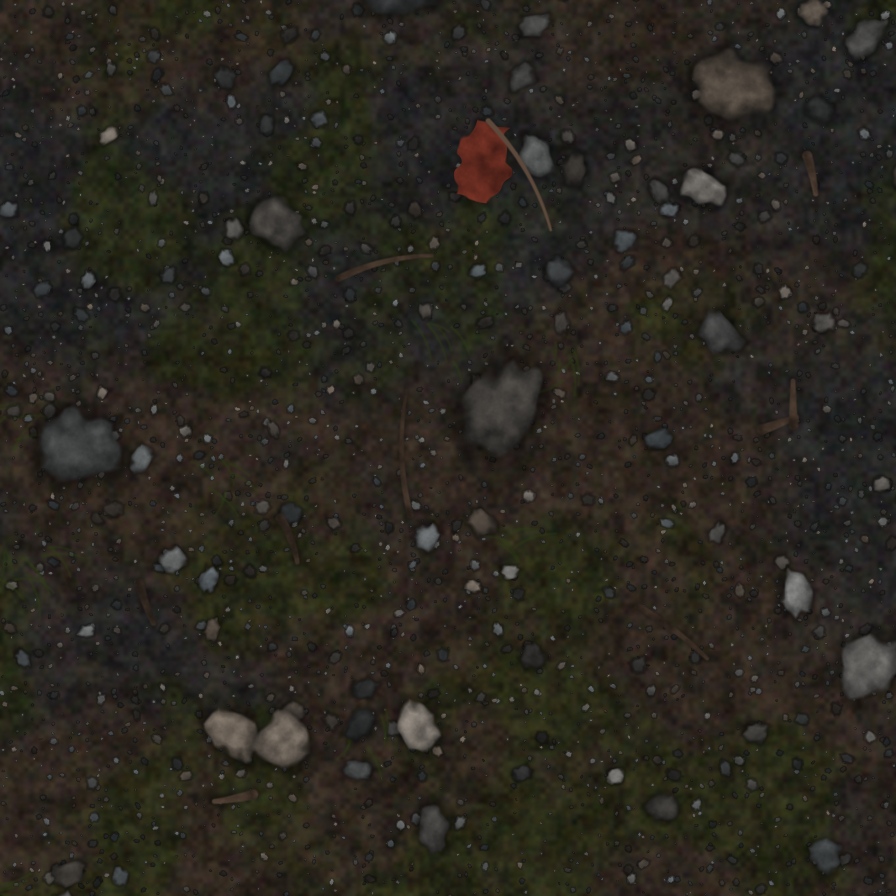
A Shadertoy shader for this texture:

```glsl
// Dark damp ground seen from above: mottled soil with moss, scattered stones
// of several sizes, blades of grass, twigs and one dry red leaf.
// Noise colours the soil; hashed grids and loops scatter the objects on it.

const float TAU = 6.28318;
const float SOFT = 0.0014;

const vec3 GREY_SOIL = vec3(0.136, 0.134, 0.132);
const vec3 BROWN_SOIL = vec3(0.178, 0.146, 0.118);
const vec3 MOSS = vec3(0.145, 0.158, 0.075);
const vec3 COOL_STONE = vec3(0.92, 1.0, 1.05);
const vec3 WARM_STONE = vec3(1.1, 0.98, 0.86);
const vec3 GRASS = vec3(0.17, 0.24, 0.07);
const vec3 TWIG = vec3(0.33, 0.26, 0.21);
const vec3 LEAF = vec3(0.38, 0.16, 0.12);

float hash(vec2 p) {
    vec3 h = fract(vec3(p.xyx) * 0.1031);
    h += dot(h, h.yzx + 33.33);
    return fract((h.x + h.y) * h.z);
}

vec2 hash2(vec2 p) { return vec2(hash(p + 17.3), hash(p + 71.9)); }

float noise(vec2 p) {
    vec2 i = floor(p), f = fract(p);
    f = f * f * (3.0 - 2.0 * f);
    return mix(mix(hash(i), hash(i + vec2(1, 0)), f.x),
               mix(hash(i + vec2(0, 1)), hash(i + vec2(1, 1)), f.x), f.y);
}

float fbm(vec2 p) {
    float sum = 0.0, gain = 0.5;
    for (int i = 0; i < 4; i++) {
        sum += gain * noise(p);
        p = mat2(1.6, 1.2, -1.2, 1.6) * p + 7.7;
        gain *= 0.5;
    }
    return sum / 0.9375;
}

vec2 turn(vec2 p, float a) { return mat2(cos(a), -sin(a), sin(a), cos(a)) * p; }

float cover(float d, float soft) { return 1.0 - smoothstep(-soft, soft, d); }

// Distance to a bent stroke that starts at the origin and runs along angle
float stroke(vec2 p, float angle, float len, float bend, float width) {
    p = turn(p, angle);
    float t = clamp(p.x / len, 0.0, 1.0);
    p.y -= bend * len * t * (1.0 - t);
    return length(p - vec2(t * len, 0.0)) - width * (1.0 - 0.5 * t);
}

// Rounded polygon with a ragged outline
float stoneShape(vec2 p, float radius, vec2 seed) {
    vec2 q = turn(p / radius, TAU * hash(seed + 3.1));
    q.y *= mix(1.0, 1.5, hash(seed + 5.7));
    q += 0.3 * vec2(noise(q * 2.5 + seed), noise(q * 2.5 + seed + 40.0)) - 0.15;
    float facets = -1.0;
    for (int i = 0; i < 6; i++) {
        float k = float(i);
        float a = TAU * (k + 0.7 * hash(seed + k * 9.1)) / 6.0;
        facets = max(facets, dot(q, vec2(cos(a), sin(a))) + 0.25 * hash(seed - k * 4.3));
    }
    return (mix(length(q), facets, 0.65) - 0.9) * radius;
}

vec3 drawStone(vec3 ground, vec2 p, float radius, float light, vec2 seed) {
    float d = stoneShape(p, radius, seed);
    float contact = 1.0 - smoothstep(-0.1, 0.5, d / radius);
    float mottling = fbm(p * 75.0 + seed * 3.0);
    float shade = 0.62 + 0.7 * mottling + 0.15 * p.y / radius;
    shade *= 1.0 - 0.3 * smoothstep(-0.35, 0.0, d / radius);
    vec3 stone = light * shade * mix(COOL_STONE, WARM_STONE, hash(seed + 8.8));
    return mix(ground * (1.0 - 0.4 * contact), stone, cover(d, SOFT + 0.05 * radius));
}

// One jittered grid of stones; share is the filled part of the cells
vec3 scatterStones(vec3 ground, vec2 uv, float cells, float share, vec2 radii, vec2 lights) {
    vec2 home = floor(uv * cells);
    for (int y = -1; y <= 1; y++)
    for (int x = -1; x <= 1; x++) {
        vec2 id = home + vec2(x, y) + 50.0;
        vec2 seed = id + cells * 1.37;
        if (hash(seed) > share) continue;
        vec2 p = uv - (id - 50.0 + 0.15 + 0.7 * hash2(seed)) / cells;
        float size = hash(seed + 23.0), glow = hash(seed + 31.0);
        float radius = mix(radii.x, radii.y, size * size);
        if (length(p) > 2.0 * radius) continue;
        ground = drawStone(ground, p, radius, mix(lights.x, lights.y, glow * glow), seed);
    }
    return ground;
}

vec3 soil(vec2 uv) {
    float brown = smoothstep(0.34, 0.62, fbm(uv * 4.0 + 2.0) - 0.25 * (uv.y - 0.5));
    float mossy = smoothstep(0.5, 0.7, fbm(uv * 8.0 + 31.0) - 0.1 * (uv.y - 0.5));
    vec3 color = mix(mix(GREY_SOIL, BROWN_SOIL, brown), MOSS, 0.75 * mossy);
    color *= 0.38 + 0.85 * fbm(uv * 48.0) + 0.4 * noise(uv * 170.0);
    vec3 tint = vec3(noise(uv * 120.0), noise(uv * 120.0 + 60.0), noise(uv * 120.0 + 90.0));
    return color + 0.03 * (tint - 0.5);
}

vec3 addGrass(vec3 ground, vec2 uv) {
    for (int i = 0; i < 54; i++) {
        vec2 tuft = vec2(floor(float(i) / 6.0), 4.0), blade = vec2(i, 9.0);
        vec2 root = hash2(tuft) * vec2(1.0, 0.75) + 0.05 * (hash2(blade) - 0.5);
        float angle = TAU * hash(tuft + 2.0) + 1.6 * (hash(blade + 5.0) - 0.5);
        float d = stroke(uv - root, angle, 0.02 + 0.03 * hash(blade), 0.3, 0.0014);
        ground = mix(ground, GRASS, 0.5 * cover(d, 0.002));
    }
    return ground;
}

vec3 addTwigs(vec3 ground, vec2 uv) {
    for (int i = 0; i < 9; i++) {
        vec2 seed = vec2(i, 27.0);
        float size = hash(seed + 6.0);
        vec2 p = uv - hash2(seed);
        float d = stroke(p, TAU * hash(seed), 0.04 + 0.16 * size * size,
                         0.5 * (hash(seed + 4.0) - 0.5), mix(0.006, 0.003, size));
        vec3 bark = TWIG * (0.4 + 0.8 * fbm(p * 60.0)) * mix(0.75, 1.15, hash(seed + 9.0));
        ground = mix(ground * (1.0 - 0.35 * cover(d, 0.008)), bark, cover(d, SOFT));
    }
    return ground;
}

vec3 addLeaf(vec3 ground, vec2 p) {
    vec2 q = turn(p, -0.25) + 0.016 * (vec2(noise(p * 70.0), noise(p * 70.0 + 20.0)) - 0.5);
    float blade = max(abs(q.x) + 0.25 * abs(q.y) - 0.03, abs(q.y) - 0.045);
    float stem = stroke(p - vec2(0.005, 0.045), -1.05, 0.14, 0.25, 0.003);
    ground *= 1.0 - 0.35 * cover(blade, 0.012);
    ground = mix(ground, LEAF * (0.6 + 0.7 * fbm(p * 70.0)), cover(blade, SOFT));
    return mix(ground, TWIG * 1.1, cover(stem, SOFT));
}

void mainImage(out vec4 fragColor, in vec2 fragCoord) {
    vec2 uv = fragCoord / iResolution.xy;
    vec3 color = soil(uv);
    color = scatterStones(color, uv, 95.0, 0.3, vec2(0.0015, 0.004), vec2(0.14, 0.42));
    color = scatterStones(color, uv, 42.0, 0.28, vec2(0.004, 0.009), vec2(0.14, 0.42));
    color = addGrass(color, uv);
    color = scatterStones(color, uv, 18.0, 0.2, vec2(0.01, 0.021), vec2(0.17, 0.44));
    color = addTwigs(color, uv);
    color = scatterStones(color, uv, 7.0, 0.24, vec2(0.028, 0.055), vec2(0.24, 0.5));
    color = drawStone(color, uv - vec2(0.56, 0.545), 0.062, 0.25, vec2(12.0, 5.0));
    color = addLeaf(color, uv - vec2(0.54, 0.82));
    fragColor = vec4(color, 1.0);
}
```
